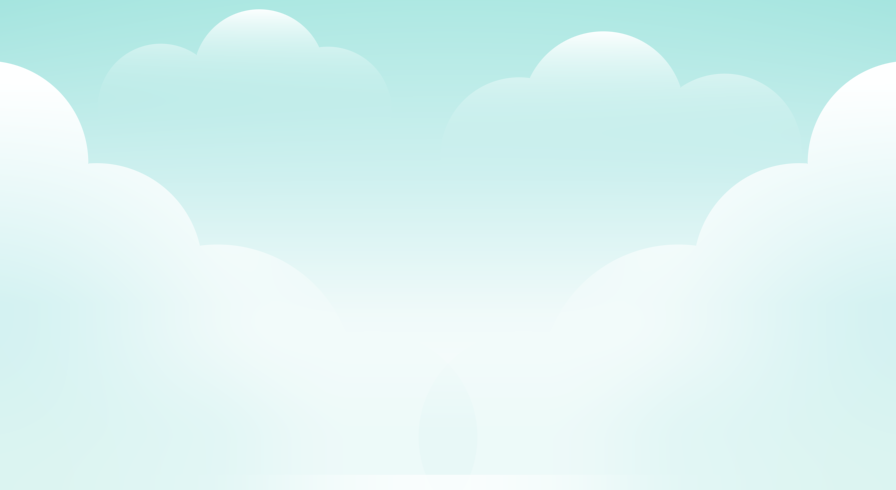
A Shadertoy shader for this background:

```glsl
const vec3 SKY_TOP = vec3(0.68, 0.91, 0.888);
const vec3 SKY_MID = vec3(0.81, 0.942, 0.938);
const vec3 SKY_LOW = vec3(0.94, 0.98, 0.978);
const vec3 SKY_BASE = vec3(0.97, 0.99, 0.988);
const vec3 WHITE = vec3(0.995, 1.0, 1.0);
const vec3 BANK_EDGE = vec3(0.83, 0.948, 0.947);
const vec3 BANK_FOOT = vec3(0.86, 0.957, 0.943);
const vec3 BANK_INNER = vec3(0.89, 0.967, 0.963);
const vec3 BANK_CREST = vec3(0.955, 0.985, 0.983);
const float CORNER_SHADE = 0.04;
const float FLOOR_HEIGHT = 0.031;
const float FLOOR_GLOW = 0.75;
const float FLOOR_SPREAD = 0.26;

// Lobes as centre x, centre y, radius
const vec3 PUFF[3] = vec3[3](
    vec3(0.0, 0.0, 1.0), vec3(-1.49, -0.47, 0.95), vec3(1.035, -0.53, 0.965));
const vec3 BANK[4] = vec3[4](
    vec3(0.943, 0.667, 0.209), vec3(0.717, 0.451, 0.216),
    vec3(0.470, 0.221, 0.280), vec3(0.154, 0.109, 0.214));

float ramp(float a, float b, float x) {
    return clamp((x - a) / (b - a), 0.0, 1.0);
}

float cover(float dist, float blur) {
    return 1.0 - smoothstep(-blur, blur, dist);
}

vec3 skyColor(vec2 p) {
    vec3 c = mix(SKY_BASE, SKY_LOW, ramp(0.2, 0.36, p.y));
    c = mix(c, SKY_MID, ramp(0.36, 0.64, p.y));
    c = mix(c, SKY_TOP, ramp(0.64, 1.0, p.y));
    return c - CORNER_SHADE * vec3(1.0, 0.4, 0.4) * p.x * p.x * smoothstep(0.5, 1.0, p.y);
}

// Floating cloud that fades out towards its base; a negative flip mirrors it
float puffAlpha(vec2 p, vec2 centre, float size, float flip, float blur) {
    vec2 q = (p - centre) / size;
    q.x *= flip;
    float d = 1e3;
    for (int i = 0; i < 3; i++) {
        d = min(d, length(q - PUFF[i].xy) - PUFF[i].z);
    }
    float fade = pow(ramp(-0.8, 1.0, q.y), 2.3);
    return 0.97 * fade * cover(d * size, blur);
}

// Stepped bank: outer lobes extend down as columns, the last one stays round
float bankDistance(vec2 p) {
    float d = 1e3;
    for (int i = 0; i < 4; i++) {
        vec2 q = p - BANK[i].xy;
        if (i < 3) q.y = max(q.y, 0.0);
        d = min(d, length(q) - BANK[i].z);
    }
    return d;
}

vec3 bankColor(vec2 p) {
    float side = abs(p.x);
    vec3 inner = mix(BANK_INNER, BANK_CREST, smoothstep(0.1, 0.35, p.y));
    vec3 outer = mix(BANK_FOOT, BANK_EDGE, smoothstep(0.0, 0.35, p.y));
    vec3 body = mix(inner, outer, smoothstep(0.3, 0.95, side));
    return mix(body, WHITE, ramp(0.38, 0.83, p.y));
}

void mainImage(out vec4 fragColor, in vec2 fragCoord) {
    vec2 p = vec2(fragCoord.x - 0.5 * iResolution.x, fragCoord.y) / iResolution.y;
    float blur = 0.8 / iResolution.y;

    // Sky and floating clouds
    vec3 color = skyColor(p);
    color = mix(color, WHITE, puffAlpha(p, vec2(-0.385, 0.846), 0.135, 1.0, blur));
    color = mix(color, WHITE, puffAlpha(p, vec2(0.317, 0.770), 0.166, -1.0, blur));

    // Mirrored banks, translucent where they meet
    vec3 tint = bankColor(p);
    float opacity = mix(0.5, 1.0, smoothstep(0.2, 0.5, abs(p.x)));
    for (int i = 0; i < 2; i++) {
        float flip = i == 0 ? -1.0 : 1.0;
        float d = bankDistance(vec2(p.x * flip, p.y));
        color = mix(color, tint, opacity * cover(d, blur));
    }

    // Pale strip along the floor
    float spread = exp(-p.x * p.x / (FLOOR_SPREAD * FLOOR_SPREAD));
    color = mix(color, WHITE, FLOOR_GLOW * spread * cover(p.y - FLOOR_HEIGHT, blur));

    fragColor = vec4(color, 1.0);
}
```
